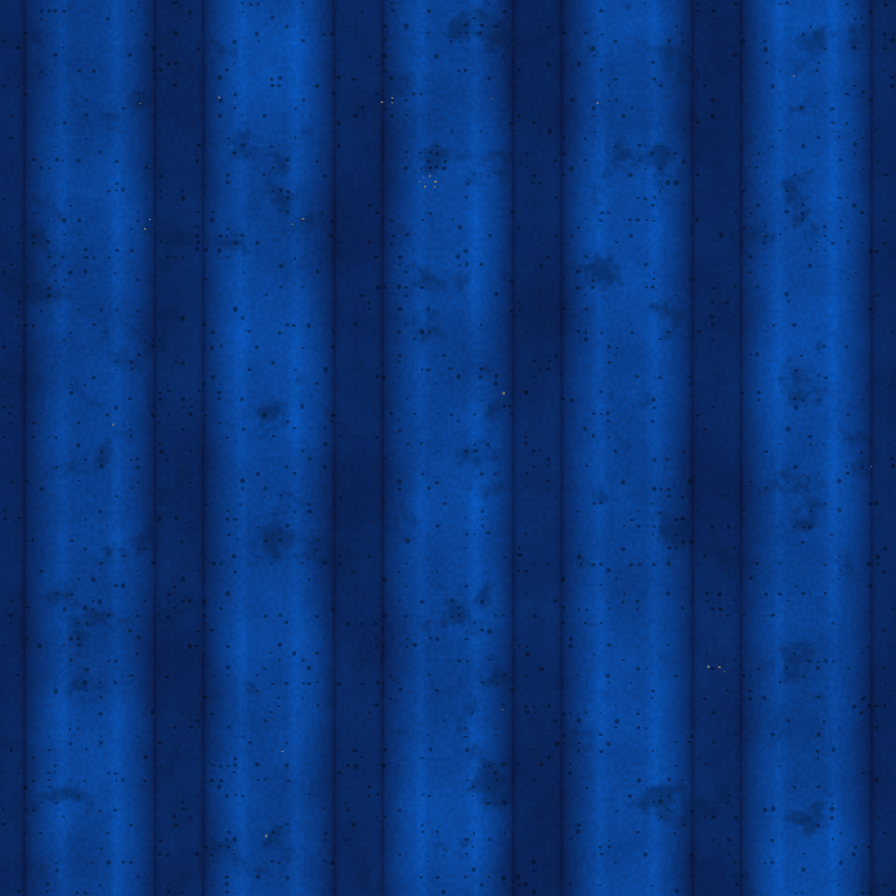
Write a Shadertoy shader that draws this texture.

```glsl
// Painted corrugated metal: five vertical ribs with lit shoulders and dark seams,
// shaded by a profile across each rib. Wrapping gradient noise adds mottling and
// grime; jittered cells add dark pits and small clusters of bare chips.

// Three random values in 0..1 for an integer cell
vec3 hash3(vec2 cell, float seed) {
    uvec3 v = uvec3(uvec2(cell), uint(seed)) * 1664525u + 1013904223u;
    v.x += v.y * v.z; v.y += v.z * v.x; v.z += v.x * v.y;
    v ^= v >> 16u;
    v.x += v.y * v.z; v.y += v.z * v.x; v.z += v.x * v.y;
    return vec3(v >> 8u) / 16777216.0;
}

float cornerSlope(vec2 cell, vec2 offset, float period, float seed) {
    float angle = 6.28318 * hash3(mod(cell, period), seed).x;
    return dot(vec2(cos(angle), sin(angle)), offset);
}

// Gradient noise that wraps after a whole number of cells
float gradientNoise(vec2 uv, float period, float seed) {
    vec2 p = uv * period, i = floor(p), f = p - i;
    vec2 w = f * f * f * (f * (f * 6.0 - 15.0) + 10.0);
    vec2 e = vec2(1, 0);
    return mix(
        mix(cornerSlope(i, f, period, seed),
            cornerSlope(i + e, f - e, period, seed), w.x),
        mix(cornerSlope(i + e.yx, f - e.yx, period, seed),
            cornerSlope(i + 1.0, f - 1.0, period, seed), w.x), w.y);
}

float fbm(vec2 uv, float period, float seed) {
    float sum = 0.0, gain = 1.0;
    for (int octave = 0; octave < 5; octave++) {
        sum += gain * gradientNoise(uv, period, seed + float(octave));
        period *= 2.0;
        gain *= 0.6;
    }
    return sum;
}

// One small soft-edged dot in a share of the cells
float specks(vec2 uv, float cells, float share, float seed) {
    vec2 p = uv * cells;
    vec3 rnd = hash3(mod(floor(p), cells), seed);
    vec3 shape = hash3(mod(floor(p), cells), seed + 1.0);
    vec2 offset = fract(p) - mix(vec2(0.35), vec2(0.65), rnd.xy);
    float radius = mix(0.12, 0.32, shape.x);
    float soft = 0.6 * cells / iResolution.y;
    float dist = length(offset * vec2(1.0, mix(0.8, 1.5, shape.y)));
    return step(rnd.z, share) * (1.0 - smoothstep(radius - soft, radius + soft, dist));
}

// Brightness across a rib, by distance from its centre line in rib widths
float ribProfile(float d) {
    float crest = 0.64 + 0.14 * exp(-pow((d - 0.15) / 0.035, 2.0));
    float slope = mix(0.28, 1.0, smoothstep(0.40, 0.17, d));
    float valley = 0.20 - 0.03 * smoothstep(0.40, 0.5, d);
    return mix(crest * slope, valley, smoothstep(0.36, 0.37, d));
}

void mainImage(out vec4 fragColor, in vec2 fragCoord) {
    vec2 uv = fragCoord / iResolution.xy;
    float d = abs(fract(uv.x * 5.0) - 0.5);

    // Rib shading with mottled paint and fine grain
    float light = ribProfile(d);
    float strength = 0.4 + 0.8 * light;
    light += 0.27 * strength * fbm(uv, 6.0, 1.0);
    light += 0.16 * strength * gradientNoise(uv, 200.0, 11.0);

    // Seams where rib meets valley, with a soft shadow
    float seam = abs(d - 0.365);
    light -= 0.18 * exp(-seam / 0.009) + 0.07 * exp(-seam / 0.035);
    vec3 color = mix(vec3(0.04, 0.11, 0.29), vec3(0.04, 0.34, 0.74), clamp(light, -0.2, 1.1));

    // Patches of grime and scattered pits
    float grime = smoothstep(0.2, 0.75, fbm(uv, 14.0, 21.0));
    color = mix(color, vec3(0.03, 0.12, 0.28), 0.5 * grime);
    float pits = specks(uv, 120.0, 0.10 + 0.2 * grime, 31.0);
    color *= 1.0 - 0.35 * pits;

    // Bare chips gathered in a few small clusters
    float cluster = smoothstep(0.45, 0.6, gradientNoise(uv, 22.0, 41.0));
    float chips = specks(uv, 170.0, 0.14 * cluster, 51.0);
    color = mix(color, vec3(0.52, 0.47, 0.42), 0.8 * chips);

    fragColor = vec4(color, 1.0);
}
```
